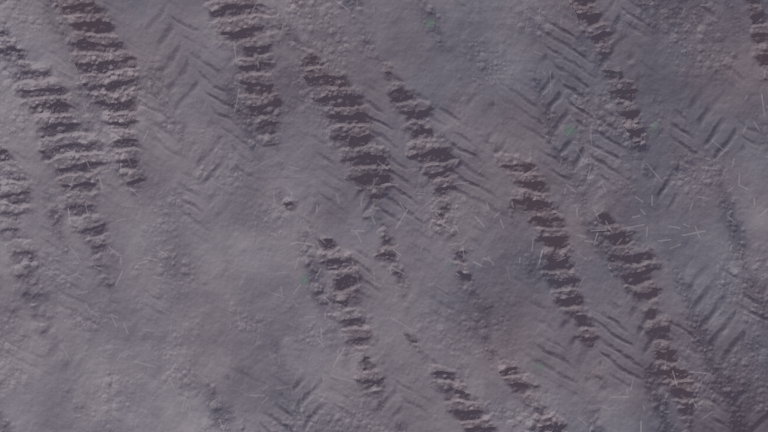
A Shadertoy shader for this texture:

```glsl
// Bare soil seen from above, pressed by leaning tyre tracks with chevrons, crumbled ruts, clods and straw.
#define TRACK_WIDTH 0.172
#define TRACK_LEAN 0.40
#define CHEVRON_STEP 0.043
#define CHEVRON_SLOPE 0.80
#define LUG_STEP 0.047
#define CLOD_SCALE 48.0
#define RELIEF 0.42
#define STRAW_AMOUNT 0.6
#define SOIL_DARK vec3(0.270, 0.257, 0.308)
#define SOIL_LIGHT vec3(0.560, 0.535, 0.568)
#define WARM_TINT vec3(0.022, -0.008, -0.022)
#define LEAF_GREEN vec3(0.36, 0.46, 0.41)

vec2 hash2(vec2 p) {
    vec3 q = fract(p.xyx * vec3(0.1031, 0.1030, 0.0973));
    q += dot(q, q.yzx + 33.33);
    return fract((q.xx + q.yz) * q.zy);
}

float valueNoise(vec2 p) {
    vec2 i = floor(p), f = p - i;
    f = f * f * (3.0 - 2.0 * f);
    vec2 e = vec2(1.0, 0.0);
    float low = mix(hash2(i).x, hash2(i + e).x, f.x);
    float high = mix(hash2(i + e.yx).x, hash2(i + e.xx).x, f.x);
    return 2.0 * mix(low, high, f.y) - 1.0;
}

// Layered noise, about -0.8 to 0.8
float layers(vec2 p) {
    float sum = 0.0, amp = 0.55;
    for (int i = 0; i < 4; i++) {
        sum += amp * valueNoise(p);
        p = mat2(1.6, 1.2, -1.2, 1.6) * p + 7.3;
        amp *= 0.55;
    }
    return sum;
}

// Cellular clods of mixed sizes
float clods(vec2 p) {
    vec2 cell = floor(p), f = p - cell;
    float top = 0.0;
    for (int y = -1; y <= 1; y++)
    for (int x = -1; x <= 1; x++) {
        vec2 o = vec2(x, y), rnd = hash2(cell + o);
        float radius = 0.25 + 0.65 * rnd.x * rnd.y;
        float d = length(o + rnd - f) / radius;
        top = max(top, radius * smoothstep(1.0, 0.2, d));
    }
    return top;
}

// Rut mask: patches inside each track that taper downwards
float rutMask(vec2 p, float id, float across) {
    float along = p.y * 1.45 + hash2(vec2(id, 3.0)).x;
    float row = floor(along), g = along - row;
    vec2 rnd = hash2(vec2(id + 20.0, row + 7.0));
    float leftness = 1.0 - smoothstep(0.4, 1.2, p.x);
    float width = mix(0.30, 0.68, leftness) + 0.35 * rnd.x;
    width *= smoothstep(-0.1, 0.65, g) * smoothstep(1.0, 0.7, g);
    width *= step(rnd.y, mix(0.62, 0.85, leftness));
    float start = 0.02 + 0.3 * (1.0 - g) * rnd.x;
    float inside = min(across - start, start + width - across) + 0.30 * layers(p * 17.0);
    float faded = 1.0 - 0.8 * smoothstep(0.75, 0.1, length(p * vec2(0.8, 1.0)));
    return smoothstep(-0.06, 0.22, inside) * smoothstep(0.0, 0.15, width) * faded;
}

// Ground height; also gives the rut mask and the shadow held in the hollows
float ground(vec2 p, out float rut, out float hollow) {
    float rough = layers(p * 30.0);
    float u = (p.x + TRACK_LEAN * p.y + 0.03 * layers(p * 3.0) + 0.006 * rough) / TRACK_WIDTH;
    float id = floor(u), across = u - id;
    rut = rutMask(p, id, across);

    // Herringbone grooves, uneven halves half a step apart, worn away in places
    float spine = across - 0.35 - 0.3 * hash2(vec2(id, 5.0)).x;
    float side = spine < 0.0 ? -1.0 : 1.0;
    float phase = p.y + side * CHEVRON_SLOPE * spine * TRACK_WIDTH;
    phase += 0.007 * layers(p * 16.0) + 0.003 * rough;
    phase = fract(phase / CHEVRON_STEP + 0.25 * side + hash2(vec2(id, 9.0)).y);
    float groove = 1.0 - smoothstep(0.02, 0.30, abs(phase - 0.5));
    groove *= smoothstep(0.5, 0.36, abs(across - 0.5)) * smoothstep(0.0, 0.06, abs(spine));
    groove *= smoothstep(-0.4, 0.25, layers(p * 13.0 + 3.0));
    float pressed = smoothstep(-0.45, 0.2, layers(p * 4.5 + 4.0)) * (1.0 - rut);
    groove *= pressed * mix(0.35, 1.0, smoothstep(0.15, 0.7, p.x));

    // Broken lugs across the ruts and crumbs along the track borders
    float lugPhase = (p.y - 0.10 * p.x + 0.014 * layers(p * 11.0)) / LUG_STEP;
    float lug = smoothstep(0.1, 0.8, 0.5 + 0.5 * cos(6.2832 * lugPhase) + 0.45 * rough);
    float border = smoothstep(0.20, 0.0, min(across, 1.0 - across) + 0.1 * rough);
    border *= smoothstep(-0.15, 0.45, layers(p * vec2(7.0, 4.0) + 21.0));
    float loose = max(border, smoothstep(0.0, 0.5, layers(p * 8.0 + 11.0)) * 0.7);
    loose *= 1.0 - 0.6 * groove;

    float lumps = clods(p * CLOD_SCALE) + 0.5 * clods(p * CLOD_SCALE * 1.9 + 9.0);
    hollow = 0.25 * groove + rut * (0.34 * (1.0 - lug) + 0.10) + 0.20 * border * (1.0 - rut);
    hollow += (0.25 * rut + 0.20 * loose) * (0.35 - lumps - 0.5 * rough);
    return rut * 0.009 * lug - 0.004 * groove + 0.003 * border
        + (0.0015 + 0.006 * rut + 0.006 * loose) * lumps + 0.0030 * rough;
}

// Thin pale stalks, one per chosen cell
float straw(vec2 p, float scale) {
    vec2 q = p * scale, cell = floor(q);
    float cover = 0.0;
    for (int y = -1; y <= 1; y++)
    for (int x = -1; x <= 1; x++) {
        vec2 c = cell + vec2(x, y), rnd = hash2(c + 51.0);
        vec2 d = q - c - hash2(c + 13.0);
        float angle = 6.2832 * rnd.x, size = 0.08 + 0.26 * rnd.y;
        vec2 dir = vec2(cos(angle), sin(angle));
        float t = clamp(dot(d, dir), -size, size);
        float gap = length(d - dir * t) / scale;
        cover = max(cover, smoothstep(0.0032, 0.0005, gap) * step(hash2(c + 87.0).x, STRAW_AMOUNT));
    }
    return cover;
}

void mainImage(out vec4 fragColor, in vec2 fragCoord) {
    vec2 p = fragCoord / iResolution.y;
    float rut, hollow, rutLit, hollowLit;
    float h = ground(p, rut, hollow);
    vec2 toLight = vec2(-0.0016, 0.0036);
    float slope = (h - ground(p + toLight, rutLit, hollowLit)) / length(toLight);

    // Light, hollows and broad patches
    float haze = smoothstep(1.3, 0.1, length(p - vec2(0.15, 0.1)));
    float tone = 0.58 + 0.32 * layers(p * 2.6 + 2.0) + 0.17 * layers(p * 12.0 + 5.0) + 0.16 * haze;
    tone += RELIEF * clamp(slope, -0.9, 0.9) - hollow;
    tone -= 0.10 * smoothstep(1.2, 1.8, p.x);
    tone = clamp(tone, 0.02, 1.05);
    vec3 color = mix(SOIL_DARK, SOIL_LIGHT, tone);
    color += WARM_TINT * (0.2 + 0.5 * rut + 0.6 * layers(p * 6.0)) * (1.0 - 0.7 * haze);

    // Straw and sparse seedlings
    float stalks = max(straw(p, 13.0), 0.8 * straw(p + 5.3, 23.0));
    stalks *= smoothstep(-0.3, 0.4, layers(p * 4.0 + 8.0) + 0.25 - 0.5 * p.y);
    color = mix(color, vec3(0.60, 0.57, 0.59), 0.5 * stalks);
    vec2 plot = floor(p * 3.5);
    vec2 leaf = fract(p * 3.5) - 0.2 - 0.6 * hash2(plot + 31.0);
    float tuft = smoothstep(0.055, 0.01, length(leaf) + 0.04 * layers(p * 70.0));
    color = mix(color, LEAF_GREEN, 0.5 * tuft * step(0.8, hash2(plot + 64.0).y));

    fragColor = vec4(color, 1.0);
}
```
